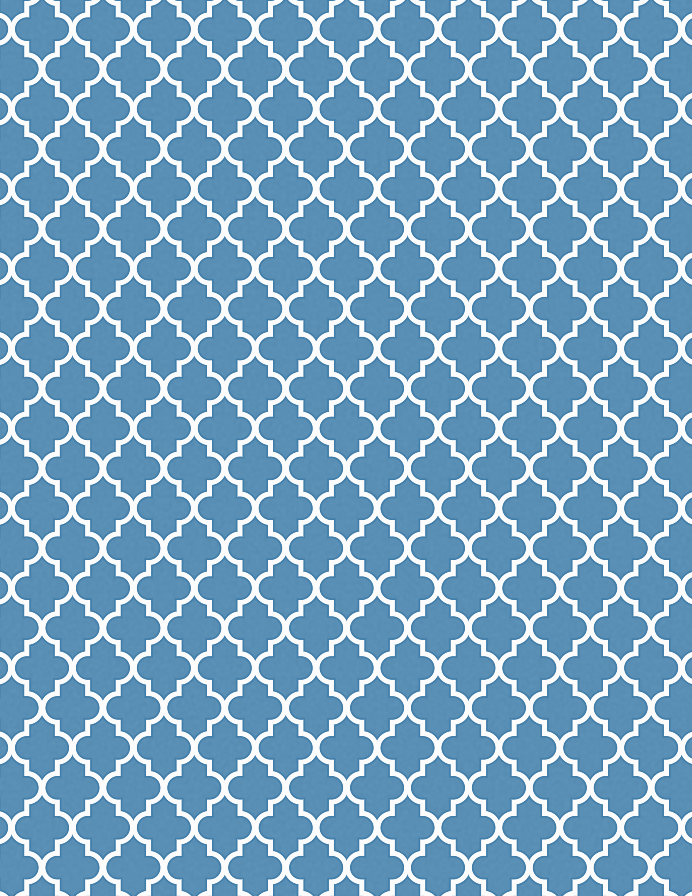
This pattern is drawn by a Shadertoy shader. Its source:

```glsl
const vec2 REPEATS = vec2(11.36, 11.22);    // tiles across and down
const vec2 TILE = vec2(1.0, 1.313);         // tile size, in tile widths
const vec2 TILE_CENTER = vec2(0.69, 10.855);
const float LOBE_RADIUS = 0.235;
const float HALF_LINE = 0.041;
const float RIM_WIDTH = 0.042;
const float GRAIN_SCALE = 14.0;
const float GRAIN_AMOUNT = 0.025;

const vec3 WHITE = vec3(0.99);
const vec3 BLUE = vec3(0.35, 0.56, 0.71);
const vec3 RIM_BLUE = vec3(0.25, 0.49, 0.66);

vec2 hashGradient(vec2 cell) {
    vec2 h = vec2(dot(cell, vec2(127.1, 311.7)), dot(cell, vec2(269.5, 183.3)));
    return 2.0 * fract(sin(h) * 43758.5) - 1.0;
}

float gradientNoise(vec2 p) {
    vec2 i = floor(p), f = fract(p);
    vec2 u = f * f * (3.0 - 2.0 * f);
    vec2 e = vec2(0.0, 1.0);
    float low = mix(dot(hashGradient(i), f),
                    dot(hashGradient(i + e.yx), f - e.yx), u.x);
    float high = mix(dot(hashGradient(i + e.xy), f - e.xy),
                     dot(hashGradient(i + e.yy), f - e.yy), u.x);
    return mix(low, high, u.y);
}

// Distance to the centre line of the trellis
float trellisDistance(vec2 cell, vec2 size, float radius) {
    // Mirror into one quarter tile, then turn about the middle of its edge
    vec2 quarter = abs(fract(cell + 0.5) - 0.5) * size;
    vec2 edge = quarter - 0.25 * size;
    if (edge.y > 0.0) edge = -edge;

    // A square-ended upright step joined to a round lobe
    vec2 lobe = edge + vec2(0.0, 0.25 * size.y);
    float d = max(abs(lobe.x), radius - lobe.y);
    if (lobe.x > 0.0) d = min(d, abs(length(lobe) - radius));
    return d;
}

void mainImage(out vec4 fragColor, in vec2 fragCoord) {
    vec2 cell = fragCoord / iResolution.xy * REPEATS - TILE_CENTER;
    float pixel = REPEATS.x / iResolution.x;
    float d = trellisDistance(cell, TILE, LOBE_RADIUS) - HALF_LINE;

    // Faintly grained ground with a darker rim beside the line
    float grain = gradientNoise(cell * TILE * GRAIN_SCALE);
    vec3 color = BLUE + GRAIN_AMOUNT * grain;
    color = mix(RIM_BLUE, color, smoothstep(0.3 * RIM_WIDTH, RIM_WIDTH, d));

    // White trellis
    float line = 1.0 - smoothstep(-0.5 * pixel, 0.5 * pixel, d);
    fragColor = vec4(mix(color, WHITE, line), 1.0);
}
```
